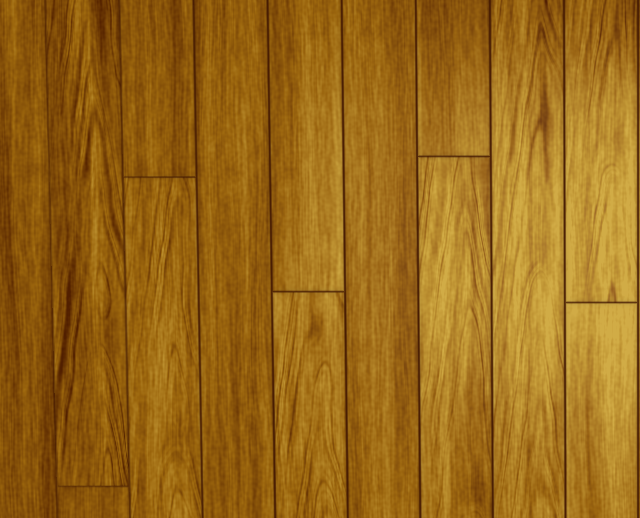
Write a WebGL 1 fragment shader that draws this texture.

```glsl
precision highp float;
// Varnished teak floor: nine upright plank rows with butt joints, arched grain and a soft glow.
uniform vec2 u_resolution;

float hash(vec2 p) {
  return fract(sin(dot(p, vec2(127.1, 311.7))) * 4375.85);
}

vec2 gradient(vec2 cell) {
  float angle = 6.2832 * hash(cell);
  return vec2(cos(angle), sin(angle));
}

// Gradient noise, roughly -0.7 to 0.7
float noise(vec2 p) {
  vec2 i = floor(p), f = fract(p);
  vec2 s = f * f * f * (f * (f * 6.0 - 15.0) + 10.0);
  vec2 e = vec2(1.0, 0.0);
  float low = mix(dot(gradient(i), f), dot(gradient(i + e), f - e), s.x);
  float high = mix(dot(gradient(i + e.yx), f - e.yx), dot(gradient(i + 1.0), f - 1.0), s.x);
  return mix(low, high, s.y);
}

// Heights of the butt joint and the knot in a row; -1 means none
vec2 rowLayout(float row) {
  if (row == 1.0) return vec2(0.061, 0.355);
  if (row == 2.0) return vec2(0.658, 0.15);
  if (row == 4.0) return vec2(0.437, 0.36);
  if (row == 6.0) return vec2(0.698, 0.05);
  if (row == 7.0) return vec2(-1.0, 0.52);
  if (row == 8.0) return vec2(0.416, 0.72);
  return vec2(-1.0);
}

// Straight fibres: broad bands, long streaks and short pores
float fibres(vec2 q, float seed) {
  float x = q.x + 0.10 * noise(vec2(q.x * 2.0 + seed, q.y * 2.5));
  float streak = noise(vec2(x * 17.0 + seed * 3.0, q.y * 2.5));
  return 0.34 * noise(vec2(x * 2.7 + seed, q.y * 1.1))
       + 0.24 * noise(vec2(x * 7.0 + seed * 2.0, q.y * 1.4))
       + 0.22 * streak - 0.12 * smoothstep(0.15, 0.4, streak)
       + 0.20 * noise(vec2(x * 27.0 + seed, q.y * 26.0));
}

// Sparse dark growth lines arching over the heart of the board, closing round a knot
float arches(vec2 q, float knotY, float seed) {
  vec2 d = q - vec2(0.68, knotY);
  float bend = noise(vec2(q.x * 1.6 + seed, q.y * 4.0));
  float knot = exp(-dot(d * vec2(5.5, 20.0), d * vec2(5.5, 20.0)));
  float field = q.y + 1.0 * length(vec2(d.x + 0.16 * bend, 0.07)) + 0.14 * bend
              + 0.035 * noise(q * vec2(5.0, 12.0) + seed) + 0.16 * knot;
  float phase = 46.0 * field + 5.0 * noise(vec2(field * 6.0, seed));
  float ring = 0.5 + 0.5 * sin(phase);
  float fine = 0.5 + 0.5 * sin(2.6 * phase + 2.0 * bend);
  float wear = clamp(0.55 + 1.3 * noise(vec2(q.x * 2.5, q.y * 3.5) + seed * 1.7), 0.1, 1.2);
  float heart = 0.12 * smoothstep(-0.35, 0.0, d.x) * (0.5 + 1.5 * noise(q * vec2(2.0, 3.0) + seed));
  return (0.36 * pow(ring, 4.0) + 0.13 * fine * fine) * wear + heart + 0.20 * knot;
}

void main() {
  vec2 uv = gl_FragCoord.xy / u_resolution;
  float pixel = 1.0 / u_resolution.x;

  // Rows narrow slightly towards the bottom, hinged on the right edge
  float width = mix(0.1134, 0.1158, uv.y);
  float across = 9.0 - (0.997 - uv.x) / width;
  float row = floor(across);
  vec2 q = vec2(fract(across), uv.y);
  vec2 layout = rowLayout(row);
  float upper = step(layout.x, uv.y);
  float seed = 7.3 * row + 31.7 * upper + 4.1;

  // Light falling on the varnish
  vec2 reach = (uv - vec2(0.93, 0.52)) / vec2(0.34, 0.36);
  float glow = exp(-dot(reach, reach));
  float tone = 0.43 + 0.12 * uv.x + 0.45 * glow;
  tone -= 0.24 * uv.x * smoothstep(0.70, 1.0, uv.y);
  tone -= 0.17 * (1.0 - smoothstep(0.0, 0.4, uv.x)) * (1.0 - 0.6 * uv.y);

  // Board shade and grain
  tone += 0.16 * (hash(vec2(row, upper)) - 0.5) + 1.1 * fibres(q, seed);
  if (layout.y > 0.0 && step(layout.x, layout.y) == upper) {
    tone -= arches(q, layout.y, seed) - 0.09;
  }
  tone += 0.12 * noise(uv * vec2(170.0, 130.0));
  tone = clamp(tone, -0.2, 1.12);

  vec3 umber = vec3(0.40, 0.20, 0.01);
  vec3 amber = vec3(0.61, 0.40, 0.05);
  vec3 honey = vec3(0.78, 0.62, 0.23);
  vec3 color = mix(umber, amber, min(2.0 * tone, 1.0));
  color = mix(color, honey, max(2.0 * tone - 1.0, 0.0));
  color.b += 0.09 * glow * (1.0 - smoothstep(0.5, 1.0, tone));

  // Grooves: long seams and thinner butt joints, fainter on the left
  float seam = abs(fract(across + 0.5) - 0.5) * width;
  float joint = abs(uv.y - layout.x) * u_resolution.y / u_resolution.x;
  float seamLine = 1.0 - smoothstep(0.0, 0.0016 + pixel, seam);
  float jointLine = 1.0 - smoothstep(0.0, 0.0011 + pixel, joint);
  float depth = mix(0.45, 0.95, smoothstep(0.05, 0.4, uv.x));
  color *= 1.0 - 0.14 * depth * exp(-min(seam, joint) / 0.003);
  color = mix(color, vec3(0.27, 0.10, 0.01), depth * max(seamLine, 0.8 * jointLine));

  gl_FragColor = vec4(clamp(color, 0.0, 1.0), 1.0);
}
```
